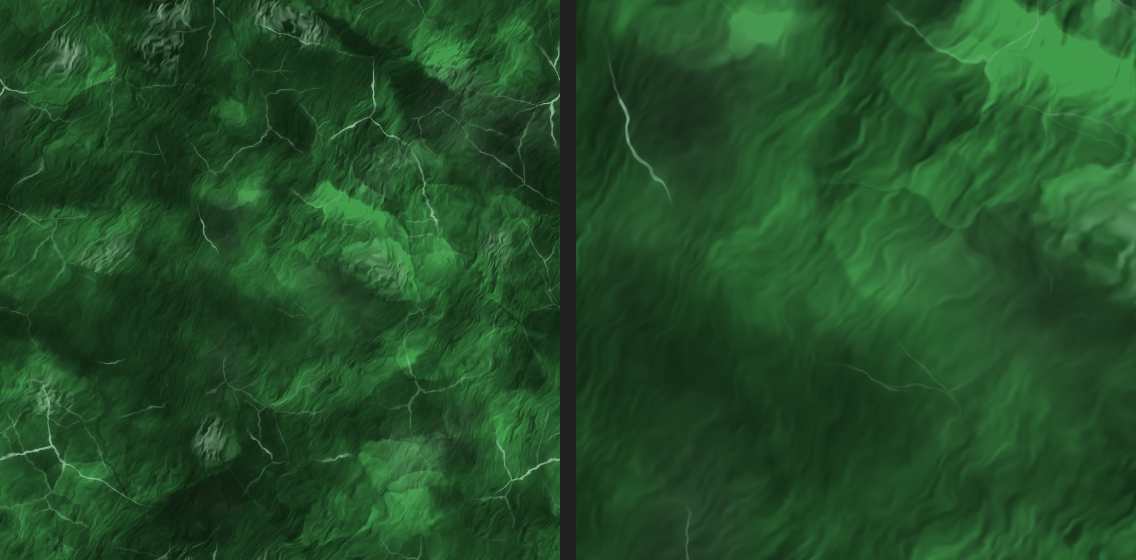
Left: the whole. Right: its middle third, enlarged.
Reproduce this texture procedurally as a WebGL 2 fragment shader.

```glsl
#version 300 es
precision highp float;
uniform vec2 u_resolution;
out vec4 fragColor;

vec2 hash2(vec2 cell, float seed) {
  uvec2 v = uvec2(cell) + uvec2(seed * 131.0, seed * 57.0 + 9.0);
  v = v * 1664525u + 12345u;
  v.x += v.y * 1664525u;
  v.y += v.x * 1664525u;
  v ^= v >> 16u;
  v.x += v.y * 1664525u;
  v.y += v.x * 1664525u;
  v ^= v >> 16u;
  return vec2(v & 0xffffu) / 65536.0;
}

// Slant shifts each vertical repeat so that leaning lattices still wrap.
float latticeValue(vec2 cell, vec2 period, float slant, float seed) {
  cell.x += slant * floor(cell.y / period.y);
  return hash2(mod(cell, period), seed).x;
}

float noise(vec2 p, vec2 period, float slant, float seed) {
  vec2 c = floor(p), f = p - c;
  f = f * f * (3.0 - 2.0 * f);
  float a = latticeValue(c, period, slant, seed);
  float b = latticeValue(c + vec2(1, 0), period, slant, seed);
  float d = latticeValue(c + vec2(0, 1), period, slant, seed);
  float e = latticeValue(c + vec2(1, 1), period, slant, seed);
  return mix(mix(a, b, f.x), mix(d, e, f.x), f.y);
}

// Fractal noise centred on zero.
float fbm(vec2 uv, vec2 period, float slant, int octaves, float falloff, float seed) {
  float sum = 0.0, gain = 0.5;
  vec2 p = uv * period - vec2(uv.y * slant, 0.0);
  for (int i = 0; i < octaves; i++) {
    sum += gain * (noise(p, period, slant, seed + float(i)) - 0.5);
    p *= 2.0;
    period *= 2.0;
    slant *= 2.0;
    gain *= falloff;
  }
  return sum;
}

float clouds(vec2 uv, float scale, int octaves, float seed) {
  return fbm(uv, vec2(scale), 0.0, octaves, 0.55, seed);
}

float grain(vec2 uv) {
  return fbm(uv, vec2(56.0, 30.0), 24.0, 3, 0.72, 40.0);
}

// Offset from the cell centre, distance to the cell border, cell value.
vec4 facets(vec2 uv, float scale, float seed) {
  vec2 p = uv * scale, base = floor(p), nearest = vec2(9.0), id = base;
  for (int k = 0; k < 9; k++) {
    vec2 c = base + vec2(k % 3 - 1, k / 3 - 1);
    vec2 d = c + hash2(mod(c, scale), seed) - p;
    if (dot(d, d) < dot(nearest, nearest)) { nearest = d; id = c; }
  }
  float border = 9.0;
  for (int k = 0; k < 25; k++) {
    vec2 c = id + vec2(k % 5 - 2, k / 5 - 2);
    vec2 d = c + hash2(mod(c, scale), seed) - p;
    vec2 gap = d - nearest;
    if (dot(gap, gap) > 1e-5) border = min(border, dot(0.5 * (d + nearest), normalize(gap)));
  }
  return vec4(-nearest, border, hash2(mod(id, scale), seed + 7.0).y);
}

// Facet tone with a sloping face and an edge that is sharp or faded.
float facetTone(vec4 facet, float softness) {
  float angle = facet.w * 40.0;
  float slope = dot(facet.xy, vec2(cos(angle), sin(angle)));
  return (facet.w - 0.5 + 0.6 * slope) * smoothstep(0.0, softness, facet.z);
}

// Thin bright core with a faint halo.
float vein(float dist, float width, float pixel) {
  float core = 1.0 - smoothstep(width * 0.3, width + pixel, dist);
  return core + 0.2 * exp(-dist / (width * 4.0));
}

void main() {
  vec2 uv = gl_FragCoord.xy / u_resolution;
  float pixel = 1.0 / u_resolution.y;

  // Bent and roughened coordinates
  vec2 bent = uv + 0.09 * vec2(clouds(uv, 4.0, 3, 1.0), clouds(uv, 4.0, 3, 5.0));
  vec2 rough = bent + 0.026 * vec2(clouds(uv, 26.0, 4, 9.0), clouds(uv, 26.0, 4, 13.0));

  // Broad tones and overlapping stone faces
  float softness = mix(0.02, 0.4, smoothstep(-0.08, 0.22, clouds(uv, 7.0, 2, 17.0)));
  vec4 large = facets(rough, 5.0, 20.0);
  vec4 small = facets(rough + 0.37, 9.0, 23.0);
  vec4 shard = facets(rough + 0.59, 14.0, 28.0);
  float tone = 1.7 * clouds(bent, 3.0, 4, 26.0) + 0.9 * clouds(rough, 14.0, 4, 31.0);
  tone += 0.66 * facetTone(large, softness) + 0.5 * facetTone(small, softness);
  tone += 0.26 * facetTone(shard, softness);

  // Slanted chips lit from the upper left
  float height = grain(rough);
  float relief = height - grain(rough + vec2(-0.0018, 0.0022));
  float roughness = smoothstep(-0.2, 0.2, clouds(bent, 7.0, 3, 46.0));
  tone += relief * mix(0.45, 1.35, roughness) + 0.25 * height;
  tone -= 0.35 * roughness * smoothstep(0.12, 0.3, -height);
  tone = tone < 0.0 ? tone / (1.0 - 0.4 * tone) : tone;

  vec3 color = vec3(0.119, 0.287, 0.137) * exp(min(tone, 0.75));

  // Grey cast and frosted patches
  float grey = smoothstep(0.07, 0.25, clouds(bent, 5.0, 3, 50.0));
  color = mix(color, vec3(dot(color, vec3(0.3, 0.5, 0.2))) * vec3(0.9, 1.2, 0.95), 0.38 * grey);
  float patchMask = smoothstep(0.87, 0.9, small.w) * smoothstep(0.52, 0.1, length(small.xy));
  float frost = patchMask * clamp(0.25 + 1.3 * height + 2.2 * relief, 0.0, 1.0);
  color = mix(color, vec3(0.54, 0.67, 0.56), 0.85 * frost);

  // Broken pale veins, finer hairlines and worn facet edges
  vec4 cracks = facets(rough + 0.13, 4.0, 60.0);
  vec4 hairs = facets(rough + 0.71, 7.0, 64.0);
  float veinMask = smoothstep(0.03, 0.2, clouds(uv, 5.0, 3, 68.0));
  float hairMask = smoothstep(-0.03, 0.18, clouds(uv, 8.0, 3, 72.0));
  float edgeMask = smoothstep(0.0, 0.2, clouds(uv, 9.0, 3, 76.0));
  float pale = 0.85 * veinMask * vein(cracks.z / 4.0, 0.0013, pixel);
  pale += 0.32 * hairMask * vein(hairs.z / 7.0, 0.0008, pixel);
  pale += 0.22 * edgeMask * vein(small.z / 9.0, 0.0008, pixel);
  color = mix(color, vec3(0.55, 0.75, 0.6), clamp(pale * (0.85 + 1.4 * height), 0.0, 0.95));

  fragColor = vec4(color, 1.0);
}
```
